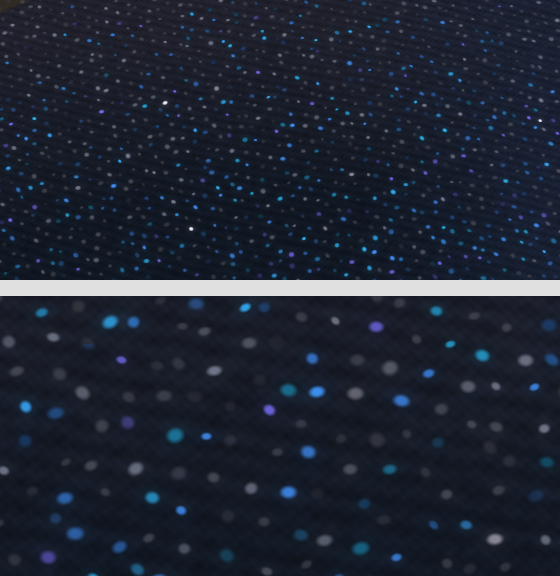
Top, the full canvas; bottom, a detail of the centre.
Write a WebGL 1 fragment shader that draws this texture.

```glsl
precision highp float;
uniform vec2 u_resolution;

// Layout, in units of the canvas height
const float CELLS = 21.0;        // grains per canvas height at the bottom
const float COMPRESSION = 0.16;  // denser grains towards the top
const float TILT = -0.24;        // direction of the rows, radians
const float JITTER = 0.52;
const float GRAIN_RADIUS = 0.17; // in cells
const float RIB_CONTRAST = 0.09;
const float THREAD_CONTRAST = 0.08;
const float MOTTLE = 0.16;

// Cloth
const vec3 CLOTH_LOW = vec3(0.062, 0.088, 0.130);
const vec3 CLOTH_HIGH = vec3(0.122, 0.124, 0.168);
const vec3 CLOTH_RIGHT = vec3(0.098, 0.128, 0.205);
const vec3 CORNER_BROWN = vec3(0.19, 0.165, 0.14);

// Glitter
const vec3 GREY = vec3(0.36, 0.38, 0.44);
const vec3 BLUE = vec3(0.20, 0.43, 0.74);
const vec3 CYAN = vec3(0.14, 0.58, 0.76);
const vec3 VIOLET = vec3(0.38, 0.36, 0.78);
const vec3 WHITE = vec3(0.92, 0.90, 0.96);

float hash(vec2 p) {
  vec3 q = fract(p.xyx * vec3(0.1031, 0.1030, 0.0973));
  q += dot(q, q.yzx + 33.33);
  return fract((q.x + q.y) * q.z);
}

float noise(vec2 p) {
  vec2 i = floor(p);
  vec2 f = fract(p);
  f = f * f * (3.0 - 2.0 * f);
  return mix(mix(hash(i), hash(i + vec2(1.0, 0.0)), f.x),
             mix(hash(i + vec2(0.0, 1.0)), hash(i + 1.0), f.x), f.y);
}

mat2 rotation(float a) {
  return mat2(cos(a), sin(a), -sin(a), cos(a));
}

// Canvas point to tilted, gently receding cloth cells
vec2 clothCells(vec2 p) {
  vec2 q = vec2((p.x - 1.0) * (1.0 + COMPRESSION * p.y),
                p.y + COMPRESSION * p.y * p.y);
  q.y += 0.025 * sin(p.x * 2.6 + p.y);
  return rotation(-TILT) * q * CELLS + 60.0;
}

vec3 clothColor(vec2 p, vec2 q) {
  float shade = noise(p * 3.0 + 4.0) - 0.5;
  vec3 color = mix(CLOTH_LOW, CLOTH_HIGH, smoothstep(0.1, 1.05, p.y + 0.2 * shade));
  float right = smoothstep(1.1, 2.0, p.x + 0.25 * shade);
  color = mix(color, CLOTH_RIGHT, 0.75 * right);
  float ribs = sin(6.2832 * (1.5 * q.y + 0.15 * noise(q)));
  float threads = sin(q.x * 15.0 + q.y * 5.0) * sin(q.y * 17.0);
  float mottle = noise(q * 4.0) + 0.6 * noise(q * 1.3 + 9.0) - 0.8;
  color *= 1.0 + RIB_CONTRAST * ribs + THREAD_CONTRAST * threads + MOTTLE * mottle;
  float corner = p.x / 0.11 + (1.0 - p.y) / 0.05;
  return mix(CORNER_BROWN, color, smoothstep(0.75, 1.15, corner));
}

// Reflected hue: grey above, mostly blue below
vec3 grainColor(vec2 id, vec2 p) {
  float patchiness = noise(id * 0.22 + 7.0) - 0.5;
  float blueShare = 0.70 - 0.62 * p.y + 0.45 * patchiness + 0.08 * p.x;
  float kind = hash(id + 31.7);
  vec3 hue = mix(BLUE, CYAN, smoothstep(0.5, 1.0, kind));
  hue = mix(hue, VIOLET, step(kind, 0.16));
  float isBlue = step(hash(id + 11.3), blueShare);
  float level = hash(id + 53.1);
  vec3 color = mix(GREY * mix(0.55, 1.25, level * level),
                   hue * mix(0.45, 1.25, level), isBlue);
  return mix(color, WHITE, step(0.992, hash(id + 71.9)));
}

vec3 addGrains(vec3 color, vec2 p, vec2 q) {
  float pixel = CELLS / u_resolution.y;
  for (int j = -1; j <= 1; j++) {
    for (int i = -1; i <= 1; i++) {
      vec2 id = floor(q) + vec2(float(i), float(j));
      vec2 center = id + vec2(0.25 + 0.5 * mod(id.y, 2.0), 0.5);
      center += JITTER * (vec2(hash(id), hash(id + 17.0)) - 0.5);
      vec2 d = rotation(1.4 * (hash(id + 5.0) - 0.5)) * (q - center);
      d.y *= mix(1.05, 1.45, hash(id + 23.0));
      float radius = GRAIN_RADIUS * mix(0.75, 1.25, hash(id + 41.0));
      float softness = max(0.55 * radius, 0.6 * pixel);
      float grain = 1.0 - smoothstep(radius - softness, radius + softness, length(d));
      float halo = 0.10 * exp(-dot(d, d) / (5.0 * radius * radius));
      float strength = mix(0.35, 1.0, smoothstep(0.05, 0.55, hash(id + 83.0)));
      color = mix(color, grainColor(id, p), strength * max(grain, halo));
    }
  }
  return color;
}

void main() {
  vec2 p = gl_FragCoord.xy / u_resolution.y;
  vec2 q = clothCells(p);
  gl_FragColor = vec4(addGrains(clothColor(p, q), p, q), 1.0);
}
```
